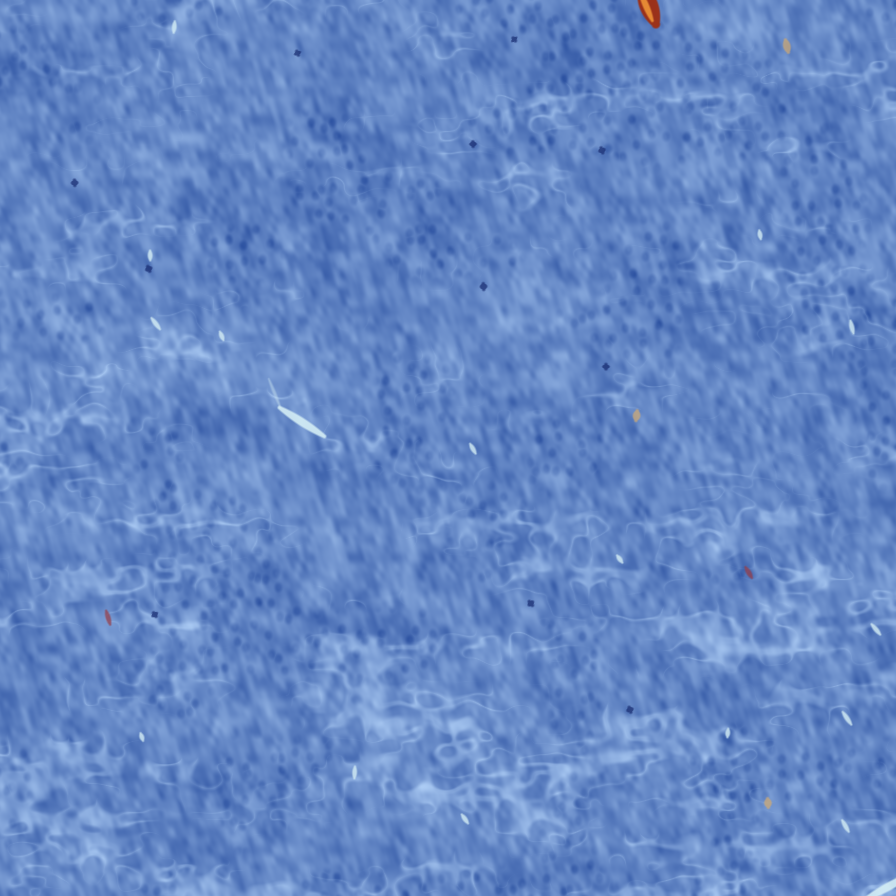
This texture is drawn by a WebGL 1 fragment shader. Its source:

```glsl
precision highp float;
// Blue worn sheet with slanted grain, pale level wisps and a few coloured flecks.

uniform vec2 u_resolution;

const vec3 BLUE = vec3(0.395, 0.533, 0.777);
const vec3 TONE_STEP = vec3(0.115, 0.110, 0.075);
const vec3 PALE = vec3(0.83, 0.93, 0.96);
const vec3 NAVY = vec3(0.10, 0.18, 0.45);
const vec3 OCHRE = vec3(0.80, 0.66, 0.46);
const vec3 RUST = vec3(0.58, 0.25, 0.30);
const vec3 EMBER = vec3(0.62, 0.18, 0.07);
const vec3 AMBER = vec3(0.95, 0.60, 0.22);

float hash(vec2 cell, float seed) {
  vec3 q = fract(vec3(cell.xyx + seed * 7.13) * vec3(0.1031, 0.1030, 0.0973));
  q += dot(q, q.yzx + 33.33);
  return fract((q.x + q.y) * q.z);
}

// Smooth value noise in -1..1.
float noise(vec2 p, float seed) {
  vec2 cell = floor(p);
  vec2 f = fract(p);
  f = f * f * (3.0 - 2.0 * f);
  float low = mix(hash(cell, seed), hash(cell + vec2(1.0, 0.0), seed), f.x);
  float high = mix(hash(cell + vec2(0.0, 1.0), seed), hash(cell + 1.0, seed), f.x);
  return 2.0 * mix(low, high, f.y) - 1.0;
}

// Cellular noise: distance to the nearest jittered point.
float cellular(vec2 p, float seed) {
  vec2 cell = floor(p);
  float nearest = 2.0;
  for (int j = -1; j <= 1; j++) {
    for (int i = -1; i <= 1; i++) {
      vec2 c = cell + vec2(float(i), float(j));
      vec2 point = c + vec2(hash(c, seed), hash(c, seed + 1.0));
      nearest = min(nearest, distance(p, point));
    }
  }
  return nearest;
}

// Soft tapered stroke from a to b.
float stroke(vec2 p, vec2 a, vec2 b, float radius) {
  vec2 d = b - a;
  float t = clamp(dot(p - a, d) / dot(d, d), 0.0, 1.0);
  float taper = radius * (0.45 + 2.2 * t * (1.0 - t));
  return 1.0 - smoothstep(taper - 0.0015, taper + 0.0015, distance(p, a + d * t));
}

// Sparse short strokes, at most one in each cell of a square grid.
float flecks(vec2 p, float cells, float share, float reach, float radius, float seed) {
  vec2 cell = floor(p * cells);
  vec2 jitter = vec2(hash(cell, seed + 1.0), hash(cell, seed + 2.0));
  vec2 center = (cell + 0.2 + 0.6 * jitter) / cells;
  float angle = 1.85 + 0.9 * (hash(cell, seed + 3.0) - 0.5);
  vec2 arm = vec2(cos(angle), sin(angle)) * reach * (0.6 + 0.6 * hash(cell, seed + 4.0));
  return step(hash(cell, seed), share) * stroke(p, center - arm, center + arm, radius);
}

// Fine slanted grain over broad level bands.
float grainTone(vec2 p) {
  vec2 slanted = vec2(p.x + 0.28 * p.y, p.y);
  float tone = 0.64 * noise(slanted * vec2(95.0, 58.0), 1.0);
  tone += 0.52 * noise(slanted * vec2(165.0, 98.0), 2.0);
  tone += 0.38 * noise(slanted * vec2(36.0, 30.0), 3.0);
  tone += 0.28 * noise(p * vec2(5.0, 17.0), 4.0);
  return tone - 0.06;
}

// Broken pale wisps in level rows, denser toward the bottom.
float wisps(vec2 p) {
  vec2 bent = p + 0.006 * vec2(noise(p * 45.0, 5.0), noise(p * 38.0, 6.0));
  float rows = noise(bent * vec2(10.0, 36.0), 7.0);
  float curls = 1.0 - abs(noise(bent * vec2(48.0, 78.0), 8.0)) * 2.2;
  float wear = mix(0.30, -0.12, smoothstep(0.0, 0.75, p.y));
  wear += 0.22 * smoothstep(0.65, 1.0, p.x) * smoothstep(0.6, 0.8, p.y);
  return smoothstep(0.35, 0.95, 0.65 * rows + 0.45 * curls + wear);
}

// Small dark pits at some cell centres.
float pits(vec2 p) {
  float core = 1.0 - smoothstep(0.08, 0.34, cellular(p * vec2(52.0, 42.0), 9.0));
  return core * smoothstep(0.1, 0.5, noise(p * vec2(11.0, 14.0), 11.0));
}

void main() {
  vec2 p = gl_FragCoord.xy / u_resolution;
  float tone = grainTone(p) + 1.15 * wisps(p) - 0.75 * pits(p);
  vec3 color = BLUE + TONE_STEP * clamp(tone, -1.9, 2.4);

  // Scattered flecks
  color = mix(color, NAVY, 0.75 * flecks(p, 8.0, 0.14, 0.003, 0.0042, 20.0));
  color = mix(color, PALE, 0.80 * flecks(p, 9.0, 0.16, 0.007, 0.0026, 30.0));
  color = mix(color, OCHRE, 0.75 * flecks(p, 5.0, 0.20, 0.006, 0.0042, 40.0));
  color = mix(color, RUST, 0.75 * flecks(p, 4.0, 0.16, 0.007, 0.0028, 50.0));

  // Long pale slivers and a bright chip at the top edge
  color = mix(color, PALE, 0.9 * stroke(p, vec2(0.312, 0.545), vec2(0.362, 0.513), 0.0045));
  color = mix(color, PALE, 0.4 * stroke(p, vec2(0.300, 0.577), vec2(0.313, 0.545), 0.0018));
  color = mix(color, PALE, 0.9 * stroke(p, vec2(0.965, -0.004), vec2(1.02, 0.026), 0.0045));
  color = mix(color, EMBER, 0.95 * stroke(p, vec2(0.716, 1.015), vec2(0.732, 0.973), 0.0105));
  color = mix(color, AMBER, 0.85 * stroke(p, vec2(0.714, 1.010), vec2(0.728, 0.977), 0.0035));

  gl_FragColor = vec4(color, 1.0);
}
```
